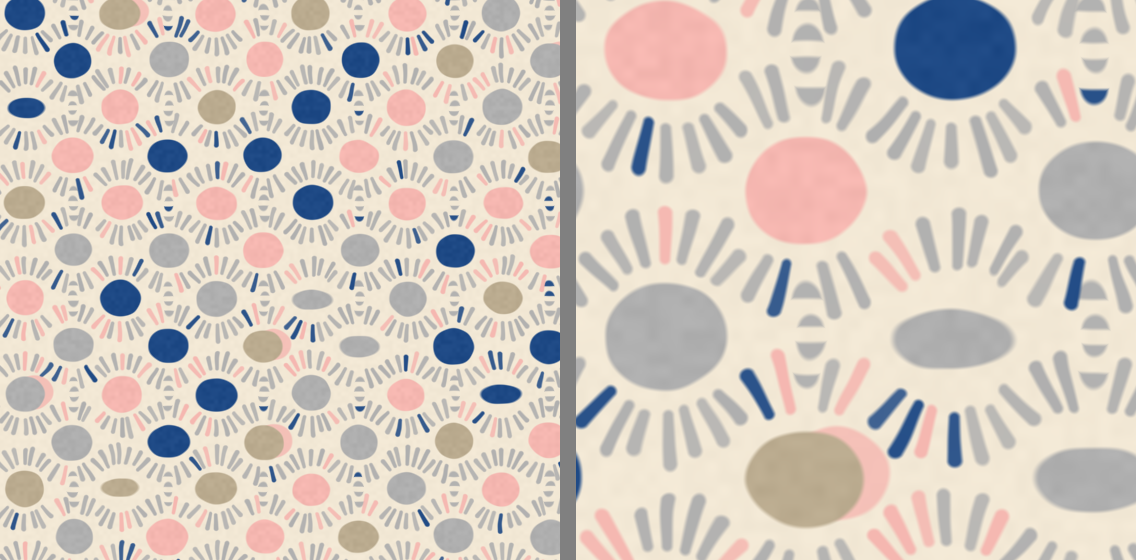
Left, the full canvas; right, a detail of the centre.
Reproduce this pattern procedurally as a Shadertoy shader.

```glsl
// Staggered hand-painted dots with fans of short brush strokes and stacked half-discs on cream.

const float REPEATS = 5.88;              // dots across and down, per lattice
const vec2  PHASE = vec2(0.27, 0.745);   // first dot, in cells
const vec2  DOT_RADIUS = vec2(0.208, 0.182);
const float JITTER = 0.03;
const float RAY_STEP = 0.25;             // angle between strokes
const float RAY_START = 0.255;
const float RAY_END = 0.45;
const float RAY_WIDTH = 0.023;           // half width
const vec2  CAP_SIZE = vec2(0.05, 0.062);
const float CAP_STEP = 0.105;
const float WOBBLE = 0.016;
const float SOFTNESS = 0.009;
const float SQUASHED_SHARE = 0.06;
const float GHOST_SHARE = 0.06;

const vec3 CREAM = vec3(0.95, 0.91, 0.835);
const vec3 GREY  = vec3(0.685, 0.685, 0.685);
const vec3 TAN   = vec3(0.73, 0.67, 0.56);
const vec3 PINK  = vec3(0.96, 0.715, 0.69);
const vec3 BLUE  = vec3(0.115, 0.285, 0.52);

// Integer hash, three values in 0..1
vec3 hash3(vec3 seed) {
    uvec3 v = uvec3(ivec3(floor(seed))) * 1664525u + 1013904223u;
    v.x += v.y * v.z; v.y += v.z * v.x; v.z += v.x * v.y;
    v ^= v >> 16u;
    v.x += v.y * v.z; v.y += v.z * v.x; v.z += v.x * v.y;
    return vec3(v >> 8u) / 16777216.0;
}

vec2 noise2(vec2 p) {
    vec2 i = floor(p), f = fract(p);
    f = f * f * (3.0 - 2.0 * f);
    vec2 a = hash3(vec3(i, 91)).xy, b = hash3(vec3(i + vec2(1, 0), 91)).xy;
    vec2 c = hash3(vec3(i + vec2(0, 1), 91)).xy, d = hash3(vec3(i + 1.0, 91)).xy;
    return mix(mix(a, b, f.x), mix(c, d, f.x), f.y);
}

float ellipseDistance(vec2 p, vec2 r) {
    return (length(p / r) - 1.0) * min(r.x, r.y);
}

// Capsule along +y that swells towards its far end
float strokeDistance(vec2 p, float start, float end) {
    float t = clamp((p.y - start) / (end - start), 0.0, 1.0);
    return length(p - vec2(0.0, mix(start, end, t))) - RAY_WIDTH * mix(0.8, 1.08, t);
}

vec3 dotColour(float h) {
    return h < 0.26 ? TAN : h < 0.52 ? BLUE : h < 0.77 ? GREY : PINK;
}

vec3 strokeColour(float h) {
    return h < 0.1 ? BLUE : h < 0.28 ? PINK : GREY;
}

void paint(inout vec3 colour, vec3 ink, float dist, float edge, float opacity) {
    colour = mix(colour, ink, opacity * (1.0 - smoothstep(-edge, edge, dist)));
}

// Strokes above and below a dot; the axis is left open where half-discs go
void paintFan(inout vec3 colour, vec2 p, vec2 id, float lattice, float edge) {
    float side = p.y < 0.0 ? -1.0 : 1.0;
    vec2 q = vec2(p.x, abs(p.y));
    int reach = lattice < 0.5 ? 3 : 2;
    for (int k = -reach; k <= reach; k++) {
        if (lattice > 0.5 && k == 0) continue;
        vec3 h = hash3(vec3(id, float(k) + 10.0 * side + 40.0 * lattice));
        float angle = float(k) * RAY_STEP + (h.x - 0.5) * 0.09;
        float c = cos(angle), s = sin(angle);
        vec2 r = vec2(c * q.x - s * q.y, s * q.x + c * q.y);
        float end = RAY_END - 0.05 * h.y - (abs(k) == 3 ? 0.03 : 0.0);
        float start = RAY_START + 0.025 * fract(h.y * 7.0);
        paint(colour, strokeColour(h.z), strokeDistance(r, start, end), edge,
              mix(0.82, 1.0, fract(h.x * 9.0)));
    }
}

// Four half-discs stacked on the axis, domes facing away from the middle
void paintCaps(inout vec3 colour, vec2 p, vec2 id, float edge) {
    float side = p.y < 0.0 ? -1.0 : 1.0;
    for (int k = 0; k < 2; k++) {
        vec3 h = hash3(vec3(id, 70.0 + float(k) + 5.0 * side));
        vec2 q = vec2(p.x + (h.x - 0.5) * 0.02, abs(p.y) - 0.02 - CAP_STEP * float(k));
        float dist = max(ellipseDistance(q, CAP_SIZE * mix(0.85, 1.1, h.y)), 0.008 - q.y);
        paint(colour, h.z < 0.13 ? BLUE : GREY, dist, edge, 0.95);
    }
}

void paintDot(inout vec3 colour, vec2 p, vec2 id, float lattice, float edge, float grain) {
    vec3 h = hash3(vec3(id, 200.0 + lattice));
    vec3 g = hash3(vec3(id, 210.0 + lattice));
    vec2 radius = DOT_RADIUS * mix(vec2(0.93), vec2(1.05), g.xy);
    if (h.y < SQUASHED_SHARE) radius.y *= 0.6;
    if (h.z < GHOST_SHARE)
        paint(colour, PINK, ellipseDistance(p - vec2(0.1, 0.02), radius * 0.95), edge, 0.8);
    vec3 ink = dotColour(h.x) + (grain - 0.5) * 0.035;
    paint(colour, ink, ellipseDistance(p, radius), edge, 1.0);
}

void mainImage(out vec4 fragColor, in vec2 fragCoord) {
    vec2 p = fragCoord / iResolution.y * REPEATS - PHASE;
    float edge = max(SOFTNESS, REPEATS / iResolution.y);
    vec2 grain = noise2(p * 24.0);
    vec2 warped = p + (noise2(p * 8.0) - 0.5) * WOBBLE;
    vec3 colour = CREAM + (grain.x - 0.5) * 0.02;

    // Half-disc stacks sit between the dots of the first lattice
    vec2 stack = warped - vec2(0.5, 0.0);
    vec2 stackId = floor(stack + 0.5);
    paintCaps(colour, stack - stackId, stackId, edge);

    // Two lattices, offset by half a cell
    for (int n = 0; n < 2; n++) {
        float lattice = float(n);
        vec2 cell = warped - 0.5 * lattice;
        vec2 id = floor(cell + 0.5);
        vec2 local = cell - id + (hash3(vec3(id, 300.0 + lattice)).xy - 0.5) * JITTER;
        paintFan(colour, local, id, lattice, edge);
        paintDot(colour, local, id, lattice, edge, grain.y);
    }
    fragColor = vec4(colour, 1.0);
}
```
